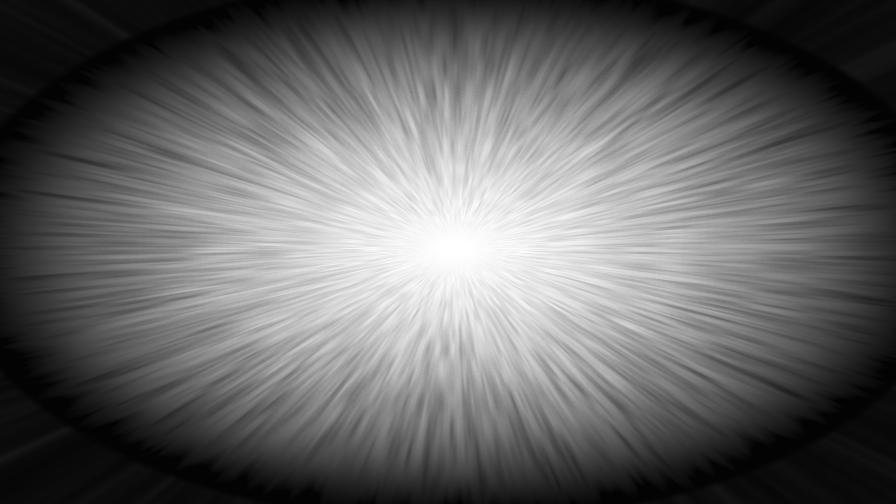
Reproduce this background procedurally as a Shadertoy shader.

```glsl
const vec2 CENTER = vec2(0.508, 0.507);      // burst centre, share of canvas
const vec2 RADII = vec2(0.568, 0.546);       // ellipse half axes, share of canvas
const float FALL_LINEAR = 0.42;
const float FALL_SQUARE = 0.65;
const float FINE_RAYS = 620.0;
const float BROAD_RAYS = 290.0;
const float OUTER_RAYS = 230.0;
const float CORE_CONTRAST = 0.18;
const float RIM_CONTRAST = 1.35;
const float RIM_RAGGEDNESS = 0.10;
const float OUTER_BASE = 0.025;
const float OUTER_GLOW = 0.075;
const float GRAIN = 0.025;
const float GRAIN_ROWS = 288.0;
const float TAU = 6.2831853;

float hash(vec2 p) {
    return fract(sin(dot(p, vec2(127.1, 311.7))) * 43758.5453);
}

// Value noise that wraps around the burst after a whole turn
float rayNoise(float turn, float depth, float rays) {
    vec2 p = vec2(turn * rays, depth);
    vec2 cell = floor(p);
    vec2 f = fract(p);
    f = f * f * (3.0 - 2.0 * f);
    float left = mod(cell.x, rays);
    float right = mod(cell.x + 1.0, rays);
    float near = mix(hash(vec2(left, cell.y)), hash(vec2(right, cell.y)), f.x);
    float far = mix(hash(vec2(left, cell.y + 1.0)), hash(vec2(right, cell.y + 1.0)), f.x);
    return mix(near, far, f.y);
}

void mainImage(out vec4 fragColor, in vec2 fragCoord) {
    vec2 uv = fragCoord / iResolution.xy;
    vec2 p = (uv - CENTER) / RADII;
    float radius = length(p);
    float turn = atan(p.y, p.x) / TAU + 0.5;
    float depth = log(max(radius, 0.002)) + 8.0;

    // Radial streaks, fading where rays crowd together
    float fine = rayNoise(turn, depth * 7.0, FINE_RAYS) - 0.5;
    float broad = rayNoise(turn, depth * 5.0 + 31.0, BROAD_RAYS) - 0.5;
    float lengthwise = rayNoise(turn, depth * 1.5 + 67.0, BROAD_RAYS) - 0.5;
    float streak = fine * 0.5 * smoothstep(0.08, 0.5, radius)
                 + (broad * 0.6 + lengthwise * 0.35) * smoothstep(0.02, 0.2, radius);

    // Elliptical glow with a ragged rim
    float ragged = radius + streak * RIM_RAGGEDNESS * radius;
    float glow = max(1.0 - ragged * (FALL_LINEAR + FALL_SQUARE * ragged), 0.0);
    float contrast = mix(CORE_CONTRAST, RIM_CONTRAST, min(radius * radius, 1.0));
    float light = glow * (1.0 + contrast * streak);

    // Faint long rays outside the ellipse
    float outerRay = 0.6 * rayNoise(turn, depth * 0.8, OUTER_RAYS)
                   + 0.4 * rayNoise(turn, depth * 1.3 + 19.0, OUTER_RAYS * 2.0);
    float outside = smoothstep(0.985, 1.01, radius);
    light += outside * (OUTER_BASE + OUTER_GLOW * outerRay * outerRay);
    light += 0.012 * (1.0 - outside);

    // Soft grain across the glow
    vec2 grainCell = floor(fragCoord / iResolution.y * GRAIN_ROWS);
    light += (hash(grainCell) - 0.5) * GRAIN * glow * smoothstep(0.1, 0.5, radius);

    fragColor = vec4(vec3(clamp(light, 0.0, 1.0)), 1.0);
}
```
